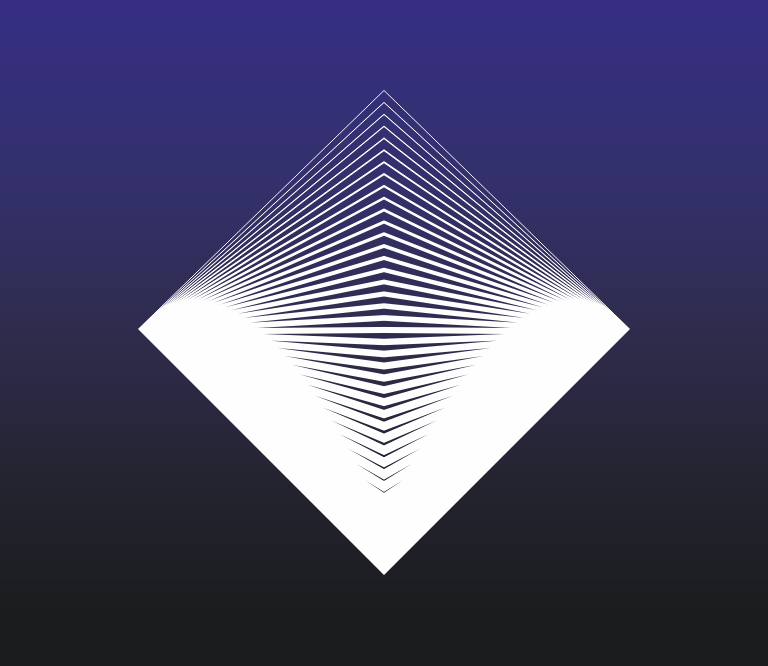
Write a Shadertoy shader that draws this background.

```glsl
// White diamond cut by a fan of tapering chevron gaps, over an indigo to charcoal gradient.

// Geometry, in units of the canvas height
const float HALF_SPAN  = 0.3694;  // centre to side corner, also to the bottom corner
const float CORNER_Y   = 0.506;   // height of the side corners
const float APEX_RISE  = 0.3589;  // side corners to the top
const float PITCH      = 0.01779; // stripe spacing on the centre line
const int   GAP_COUNT  = 34;

// Stripe thickness as a share of the pitch: quadratic from first to last
const vec3 THICKNESS = vec3(0.08, 0.52, 0.36);

// Colours
const vec3 INDIGO   = vec3(0.210, 0.182, 0.515);
const vec3 TWILIGHT = vec3(0.200, 0.190, 0.420);
const vec3 DUSK     = vec3(0.182, 0.172, 0.300);
const vec3 SLATE    = vec3(0.140, 0.140, 0.190);
const vec3 CHARCOAL = vec3(0.106, 0.110, 0.114);
const vec3 WHITE    = vec3(0.995);

float ramp(float low, float high, float v) {
    return clamp((v - low) / (high - low), 0.0, 1.0);
}

vec3 backdrop(float y) {
    vec3 c = mix(CHARCOAL, SLATE, ramp(0.07, 0.28, y));
    c = mix(c, DUSK, ramp(0.28, 0.50, y));
    c = mix(c, TWILIGHT, ramp(0.50, 0.72, y));
    return mix(c, INDIGO, ramp(0.72, 0.99, y));
}

// Share of a pixel-high window around y that lies between low and high
float bandCoverage(float y, float low, float high, float pixel) {
    float overlap = min(y + 0.5 * pixel, high) - max(y - 0.5 * pixel, low);
    return clamp(overlap / pixel, 0.0, 1.0);
}

// Gaps fan out from the side corners; each opens below its stripe
float gapCoverage(float y, float spread, float pixel) {
    float total = 0.0;
    for (int k = 0; k < GAP_COUNT; k++) {
        float i = float(k);
        float t = i / float(GAP_COUNT);
        float thickness = PITCH * dot(THICKNESS, vec3(1.0, t, t * t));
        float high = (APEX_RISE - i * PITCH) * spread - thickness;
        float low = (APEX_RISE - (i + 1.0) * PITCH) * spread;
        total += bandCoverage(y, low, high, pixel);
    }
    return min(total, 1.0);
}

void mainImage(out vec4 fragColor, in vec2 fragCoord) {
    float pixel = 1.0 / iResolution.y;
    vec2 p = (fragCoord - vec2(0.5 * iResolution.x, 0.0)) * pixel;
    float y = p.y - CORNER_Y;

    // 0 at the side corners, 1 on the centre line
    float spread = 1.0 - abs(p.x) / HALF_SPAN;

    // Diamond outline with its gaps removed
    float white = bandCoverage(y, -HALF_SPAN * spread, APEX_RISE * spread, pixel);
    white *= step(0.0, spread);
    white = max(white - gapCoverage(y, max(spread, 0.0), pixel), 0.0);

    fragColor = vec4(mix(backdrop(p.y), WHITE, white), 1.0);
}
```
